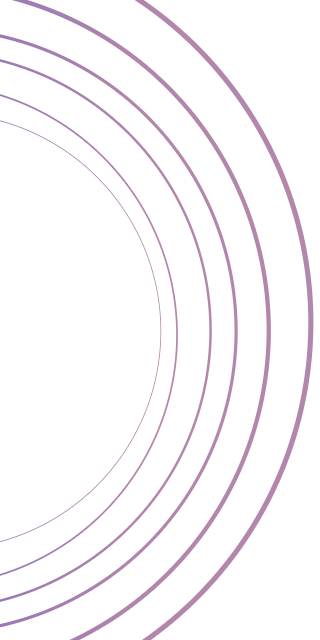
Give the GLSL for this background, as a WebGL 2 fragment shader.

```glsl
#version 300 es
precision highp float;

uniform vec2 u_resolution;
out vec4 fragColor;

// Antialiased coverage of a circular stroke: xy centre, z radius, w thickness
float ringCoverage(vec2 p, vec4 ring, float pixel) {
    float edge = abs(length(p - ring.xy) - ring.z) - 0.5 * ring.w;
    return clamp(0.5 - edge / pixel, 0.0, 1.0);
}

void main() {
    // Canvas height is one unit
    vec2 p = gl_FragCoord.xy / u_resolution.y;
    float pixel = 1.0 / u_resolution.y;

    // Slightly off-centre rings, thickening outward
    vec4 rings[6] = vec4[6](
        vec4(-0.0895, 0.4824, 0.3408, 0.0012),
        vec4(-0.1158, 0.4766, 0.3924, 0.0027),
        vec4(-0.1062, 0.4835, 0.4352, 0.0039),
        vec4(-0.1033, 0.4831, 0.4722, 0.0050),
        vec4(-0.1172, 0.4837, 0.5371, 0.0067),
        vec4(-0.1217, 0.4961, 0.6074, 0.0080)
    );

    float coverage = 0.0;
    for (int i = 0; i < 6; i++) {
        coverage = max(coverage, ringCoverage(p, rings[i], pixel));
    }

    // Violet at the left edge turns to mauve
    vec3 violet = vec3(0.60, 0.47, 0.71);
    vec3 mauve = vec3(0.70, 0.53, 0.67);
    vec3 strokeColor = mix(violet, mauve, smoothstep(-0.05, 0.27, p.x));

    fragColor = vec4(mix(vec3(1.0), strokeColor, coverage), 1.0);
}
```
